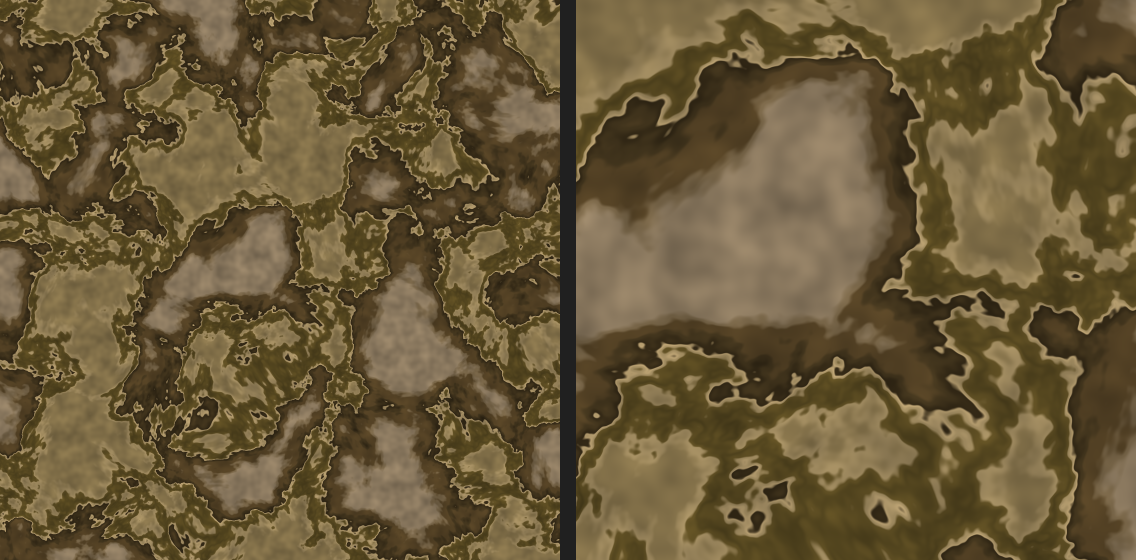
Left, the full canvas; right, a detail of the centre.
Give the GLSL for this texture, as a Shadertoy shader.

```glsl
const float BASE_FREQUENCY = 5.2;   // large patches across the canvas
const int   OCTAVES = 6;
const float GAIN = 0.58;
const float LOWLAND_ROUGHNESS = 0.5;
const float HEIGHT_SCALE = 4.3;     // brings heights to about unit deviation
const float WARP_FREQUENCY = 7.0;
const float WARP_AMOUNT = 0.045;
const float MOTTLE_FREQUENCY = 34.0;
const float MOTTLE_AMOUNT = 0.22;
const int   SAMPLES = 2;            // per axis

const vec3 TAUPE      = vec3(0.54, 0.47, 0.37);
const vec3 DUST       = vec3(0.45, 0.38, 0.27);
const vec3 BROWN      = vec3(0.32, 0.25, 0.14);
const vec3 DARK_BROWN = vec3(0.25, 0.20, 0.11);
const vec3 SHADOW     = vec3(0.19, 0.15, 0.08);
const vec3 PALE_RIM   = vec3(0.67, 0.58, 0.41);
const vec3 OLIVE      = vec3(0.35, 0.29, 0.13);
const vec3 DEEP_OLIVE = vec3(0.30, 0.25, 0.11);
const vec3 TAN        = vec3(0.60, 0.52, 0.36);
const vec3 KHAKI      = vec3(0.50, 0.43, 0.28);

// Colour bands from the pools up to the crests
const int STOPS = 13;
const float LEVELS[STOPS] = float[](
    -1.45, -1.20, -1.00, -0.70, -0.45, -0.13, -0.03,
    0.08, 0.20, 0.55, 0.82, 0.98, 1.50);
const vec3 BANDS[STOPS] = vec3[](
    TAUPE, DUST, BROWN, BROWN, DARK_BROWN, SHADOW, PALE_RIM,
    TAN, OLIVE, DEEP_OLIVE, OLIVE, TAN, KHAKI);

uint hash(uvec2 cell) {
    uint h = cell.x * 1597334677u ^ cell.y * 3812015801u;
    h = (h ^ (h >> 16)) * 2246822519u;
    h = (h ^ (h >> 13)) * 3266489917u;
    return h ^ (h >> 16);
}

float cornerSlope(ivec2 cell, vec2 offset) {
    float angle = 6.28318 * float(hash(uvec2(cell + 4096)) & 65535u) / 65536.0;
    return dot(vec2(cos(angle), sin(angle)), offset);
}

float gradientNoise(vec2 p) {
    ivec2 cell = ivec2(floor(p));
    vec2 f = fract(p);
    vec2 u = f * f * f * (f * (f * 6.0 - 15.0) + 10.0);
    float bottom = mix(cornerSlope(cell, f),
                       cornerSlope(cell + ivec2(1, 0), f - vec2(1, 0)), u.x);
    float top = mix(cornerSlope(cell + ivec2(0, 1), f - vec2(0, 1)),
                    cornerSlope(cell + ivec2(1, 1), f - vec2(1, 1)), u.x);
    return mix(bottom, top, u.y);
}

// Fractal height: smooth in the lowlands, rough in the highlands
float terrain(vec2 p) {
    mat2 turn = mat2(0.8, 0.6, -0.6, 0.8);
    vec2 q = p * BASE_FREQUENCY + 3.7;
    float height = 0.0;
    float amplitude = 1.0;
    for (int i = 0; i < OCTAVES; i++) {
        float rough = mix(LOWLAND_ROUGHNESS, 1.0, smoothstep(-0.35, 0.0, height));
        height += amplitude * gradientNoise(q) * (i == 0 ? 1.0 : rough);
        amplitude *= GAIN;
        q = turn * q * 2.0 + 11.3;
    }
    return height * HEIGHT_SCALE;
}

vec3 bandColour(float height) {
    vec3 colour = BANDS[0];
    for (int i = 1; i < STOPS; i++) {
        colour = mix(colour, BANDS[i], smoothstep(LEVELS[i - 1], LEVELS[i], height));
    }
    return colour;
}

vec3 ground(vec2 p) {
    vec2 w = p * WARP_FREQUENCY;
    vec2 warp = vec2(gradientNoise(w + 31.0), gradientNoise(w + 67.0));
    float height = terrain(p + WARP_AMOUNT * warp);
    float mottle = gradientNoise(p * MOTTLE_FREQUENCY + 5.0)
                 + 0.6 * gradientNoise(p * MOTTLE_FREQUENCY * 2.3 + 19.0);
    return bandColour(height) * (1.0 + MOTTLE_AMOUNT * mottle);
}

void mainImage(out vec4 fragColor, in vec2 fragCoord) {
    // Average a small grid of samples to smooth the edges
    vec3 colour = vec3(0.0);
    for (int y = 0; y < SAMPLES; y++) {
        for (int x = 0; x < SAMPLES; x++) {
            vec2 jitter = (vec2(x, y) + 0.5) / float(SAMPLES) - 0.5;
            colour += ground((fragCoord + jitter) / iResolution.y);
        }
    }
    fragColor = vec4(colour / float(SAMPLES * SAMPLES), 1.0);
}
```
